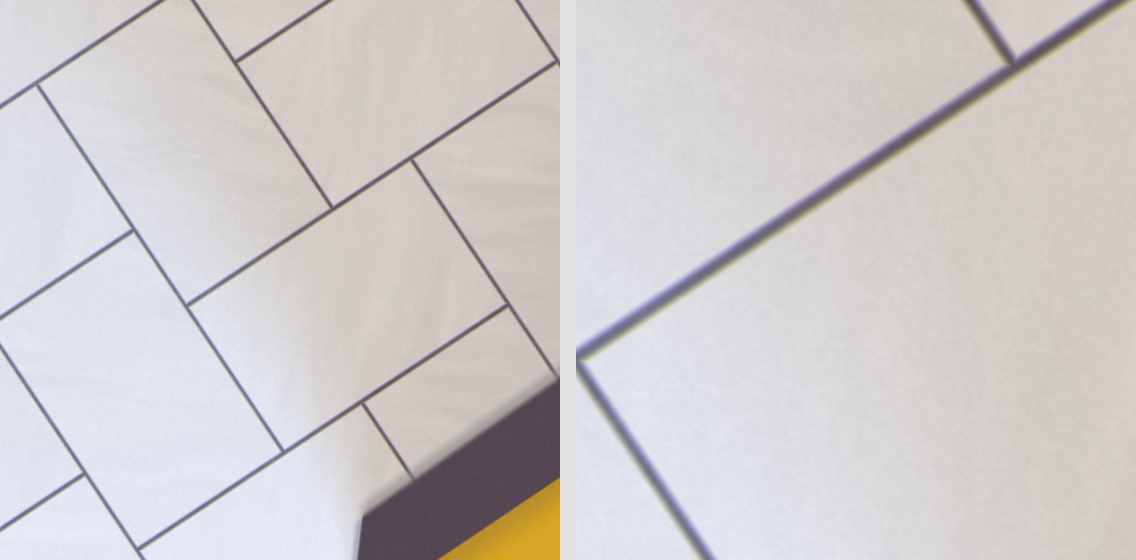
Left, the full canvas; right, a detail of the centre.
This texture is drawn by a WebGL 2 fragment shader. Its source:

```glsl
#version 300 es
precision highp float;
// Slanted herringbone of pale rippled tiles with grey joints, ending at a dark plinth and a yellow floor.
uniform vec2 u_resolution;
out vec4 fragColor;

const float LONG_SIDE = 0.4805;
const float SHORT_SIDE = 0.315;

float hash(vec2 p) {
  vec3 q = fract(vec3(p.xyx) * 0.1031);
  q += dot(q, q.yzx + 33.33);
  return fract((q.x + q.y) * q.z);
}

float noise(vec2 p) {
  vec2 i = floor(p), f = fract(p);
  f = f * f * (3.0 - 2.0 * f);
  return mix(mix(hash(i), hash(i + vec2(1, 0)), f.x),
             mix(hash(i + vec2(0, 1)), hash(i + vec2(1, 1)), f.x), f.y);
}

// Maps the canvas to axes running along the two joint directions.
vec2 toTileAxes(vec2 uv) {
  return inverse(mat2(0.8345, 0.5515, 0.557, -0.830)) * (uv - vec2(0.332, 0.453));
}

// Distance to the nearest joint centre; face holds the tile's local position and its seed.
float jointDistance(vec2 t, out vec3 face) {
  vec2 cell = floor(vec2((t.x - t.y) / (2.0 * SHORT_SIDE), (t.x + t.y) / (2.0 * LONG_SIDE)));
  vec2 halfSize = 0.5 * vec2(LONG_SIDE, SHORT_SIDE);
  float best = -1.0;
  face = vec3(0.0);
  for (int i = -1; i <= 1; i++)
    for (int j = -1; j <= 1; j++) {
      vec2 c = cell + vec2(i, j);
      vec2 o = t - c.x * SHORT_SIDE * vec2(1, -1) - c.y * LONG_SIDE;
      vec2 lying = o - halfSize;
      vec2 upright = o - halfSize.yx * vec2(1, -1);
      vec2 lyingEdge = halfSize - abs(lying);
      vec2 uprightEdge = halfSize.yx - abs(upright);
      // Joints along the first axis are slightly wider.
      float dl = min(lyingEdge.x, lyingEdge.y - 0.0006);
      float du = min(uprightEdge.x, uprightEdge.y - 0.0006);
      float seed = hash(c + 20.0);
      if (dl > best) { best = dl; face = vec3(lying.y, -lying.x, seed); }
      if (du > best) { best = du; face = vec3(upright, fract(seed + 0.37)); }
    }
  return best;
}

float jointMask(float d, float blur) {
  return 1.0 - smoothstep(0.0033 - blur, 0.0033 + blur, d);
}

// Fine ripples that cross each tile at a slant and turn with it.
float ripples(vec3 face) {
  vec2 p = mat2(0.75, -0.66, 0.66, 0.75) * face.xy;
  p.y += 0.04 * (noise(p * 9.0 + face.z * 70.0) - 0.5);
  float coarse = noise(p * vec2(6.0, 38.0) + face.z * 90.0);
  float fine = noise(p * vec2(12.0, 85.0) + face.z * 50.0);
  float patchy = smoothstep(0.2, 0.8, noise(p * 6.0 + face.z * 30.0));
  return (coarse * 0.6 + fine * 0.4 - 0.5) * mix(0.35, 1.0, patchy);
}

void main() {
  vec2 uv = gl_FragCoord.xy / u_resolution;
  float pixel = 1.0 / min(u_resolution.x, u_resolution.y);
  float blur = max(0.0032, pixel);
  vec3 face, fringeFace;
  float d = jointDistance(toTileAxes(uv), face);
  float fringe = jointDistance(toTileAxes(uv + vec2(0.0, 0.0015)), fringeFace);

  // Cool light from the lower left, with a border that sharpens downward.
  float border = 0.65 - 0.25 * uv.y - 0.27 * uv.y * uv.y;
  float spread = 0.045 + 0.23 * uv.y;
  float warmth = smoothstep(-spread, spread, uv.x - border);
  vec3 cool = mix(vec3(0.895, 0.91, 0.96), vec3(0.86, 0.862, 0.885), uv.y);
  vec3 warm = mix(vec3(0.825, 0.80, 0.775), vec3(0.785, 0.755, 0.735),
                  smoothstep(0.65, 1.1, uv.x + 0.25 * (0.5 - uv.y)));
  vec3 color = mix(cool, warm, warmth);
  color += ripples(face) * mix(0.035, 0.055, warmth) + (face.z - 0.5) * 0.008;

  // Joints, with blue shifted downward for a warm fringe.
  vec3 grout = mix(vec3(0.45, 0.45, 0.53), vec3(0.40, 0.36, 0.38), warmth);
  grout += 0.05 * (noise(uv * 60.0) - 0.5);
  float joint = jointMask(d, blur);
  color = mix(color, grout, vec3(joint, joint, jointMask(fringe, blur)));

  // Plinth with a hazy upper edge and a pale upright corner.
  float below = 0.0755 + 0.70 * (uv.x - 0.647) - uv.y;
  float inside = uv.x - 0.638 - 0.12 * uv.y;
  float haze = smoothstep(-0.040, -0.010, below) * smoothstep(-0.015, 0.012, inside);
  color = mix(color, vec3(0.56, 0.54, 0.54), 0.6 * haze);
  float corner = smoothstep(0.012, 0.0, abs(inside + 0.004)) * smoothstep(-0.006, 0.006, below);
  color = mix(color, vec3(0.63, 0.64, 0.72), 0.7 * corner);
  float plinth = smoothstep(-0.012, 0.006, below) * smoothstep(-0.003, 0.003, inside);
  color = mix(color, vec3(0.33, 0.28, 0.32), plinth);

  // Yellow floor, brighter away from the plinth.
  float floorDepth = 0.673 * (uv.x - 0.781) - uv.y;
  vec3 yellow = mix(vec3(0.72, 0.56, 0.16), vec3(0.84, 0.65, 0.14), smoothstep(0.0, 0.08, floorDepth));
  color = mix(color, yellow, smoothstep(-0.003, 0.003, floorDepth));

  // Soft grain over everything.
  color += 0.02 * (noise(uv * 380.0) - 0.5) + 0.01 * (noise(uv * 150.0) - 0.5);
  fragColor = vec4(color, 1.0);
}
```
